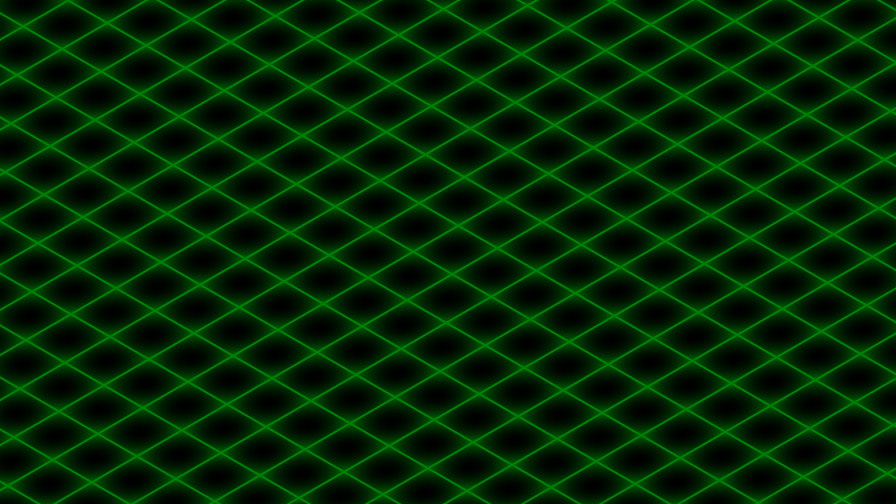
A Shadertoy shader for this pattern:

```glsl
// Lengths are fractions of the canvas height.
const vec2 SPACING = vec2(0.0774, 0.0894);      // rising, falling line families
const vec2 OFFSET = vec2(-0.0235, 0.8435);      // position of one line of each family
const vec2 RISING_NORMAL = vec2(0.5, -0.8660);  // lines at +30 degrees
const vec2 FALLING_NORMAL = vec2(0.5, 0.8660);  // lines at -30 degrees
const float LINE_HALF_WIDTH = 0.0020;
const float GLOW_STRENGTH = 0.20;
const vec3 GLOW_COLOR = vec3(0.0, 1.0, 0.035);
const vec3 LINE_COLOR = vec3(0.0, 0.50, 0.022);

// Distance to the nearest line of each family
vec2 latticeDistance(vec2 p) {
    vec2 across = vec2(dot(p, RISING_NORMAL), dot(p, FALLING_NORMAL));
    vec2 cell = (across - OFFSET) / SPACING;
    return abs(fract(cell + 0.5) - 0.5) * SPACING;
}

// Quadratic falloff from each line to the middle of its gap, summed
float latticeGlow(vec2 dist) {
    vec2 nearness = 1.0 - 2.0 * dist / SPACING;
    return GLOW_STRENGTH * dot(nearness, nearness);
}

// Antialiased coverage of both line families
float lineCoverage(vec2 dist, float pixel) {
    vec2 cover = clamp((LINE_HALF_WIDTH - dist) / pixel + 0.5, 0.0, 1.0);
    return max(cover.x, cover.y);
}

void mainImage(out vec4 fragColor, in vec2 fragCoord) {
    float pixel = 1.0 / iResolution.y;
    vec2 dist = latticeDistance(fragCoord * pixel);

    vec3 color = GLOW_COLOR * latticeGlow(dist);
    color = mix(color, LINE_COLOR, lineCoverage(dist, pixel));
    fragColor = vec4(color, 1.0);
}
```
